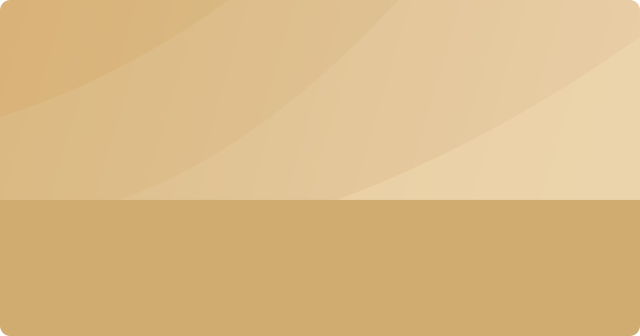
Write a WebGL 2 fragment shader that draws this background.

```glsl
#version 300 es
precision highp float;
// A rounded card: sandy panel below, warm gradient with sweeping curved bands above.

uniform vec2 u_resolution;
out vec4 fragColor;

// Layout, in units of the canvas height
const float CARD_ASPECT = 1.92;
const float PANEL_TOP = 0.405;
const float CORNER_RADIUS = 0.031;
const float GRADIENT_TILT = 0.3;

// Flat colours
const vec3 PAGE = vec3(1.0);
const vec3 PANEL = vec3(0.816, 0.675, 0.443);

// Band colours at the left and right ends of the gradient
const int BANDS = 4;
const vec3 BAND_LEFT[BANDS] = vec3[](
    vec3(0.851, 0.700, 0.475), vec3(0.855, 0.725, 0.510),
    vec3(0.863, 0.742, 0.540), vec3(0.911, 0.792, 0.605));
const vec3 BAND_RIGHT[BANDS] = vec3[](
    vec3(0.850, 0.770, 0.575), vec3(0.893, 0.778, 0.620),
    vec3(0.912, 0.806, 0.650), vec3(0.922, 0.830, 0.672));

// Edges between bands: y = a + b x + c x^2
const vec3 CURVES[BANDS - 1] = vec3[](
    vec3(0.6525, 0.306, 0.290),
    vec3(0.338, 0.033, 0.436),
    vec3(0.2227, -0.004, 0.183));

// Approximate signed distance to a parabola, positive below it
float parabolaDistance(vec2 p, vec3 k) {
    float height = k.x + p.x * (k.y + p.x * k.z);
    float slope = k.y + 2.0 * k.z * p.x;
    return (height - p.y) / sqrt(1.0 + slope * slope);
}

float roundedBoxDistance(vec2 p, vec2 halfSize, float radius) {
    vec2 q = abs(p) - halfSize + radius;
    return length(max(q, 0.0)) + min(max(q.x, q.y), 0.0) - radius;
}

// Coverage of the side where the distance is positive
float coverage(float dist, float pixel) {
    return clamp(dist / pixel + 0.5, 0.0, 1.0);
}

vec3 bandColor(int i, float t) {
    return mix(BAND_LEFT[i], BAND_RIGHT[i], t);
}

void main() {
    vec2 size = vec2(CARD_ASPECT, 1.0);
    vec2 p = gl_FragCoord.xy / u_resolution * size;
    float pixel = 1.0 / u_resolution.y;

    // Curved bands over a tilted gradient
    float t = clamp((p.x - GRADIENT_TILT * (p.y - 0.7)) / CARD_ASPECT, 0.0, 1.0);
    vec3 color = bandColor(0, t);
    for (int i = 1; i < BANDS; i++) {
        float below = coverage(parabolaDistance(p, CURVES[i - 1]), pixel);
        color = mix(color, bandColor(i, t), below);
    }

    // Lower panel
    color = mix(color, PANEL, coverage(PANEL_TOP - p.y, pixel));

    // Rounded card corners
    float card = roundedBoxDistance(p - 0.5 * size, 0.5 * size, CORNER_RADIUS);
    color = mix(PAGE, color, coverage(-card, pixel));

    fragColor = vec4(color, 1.0);
}
```
